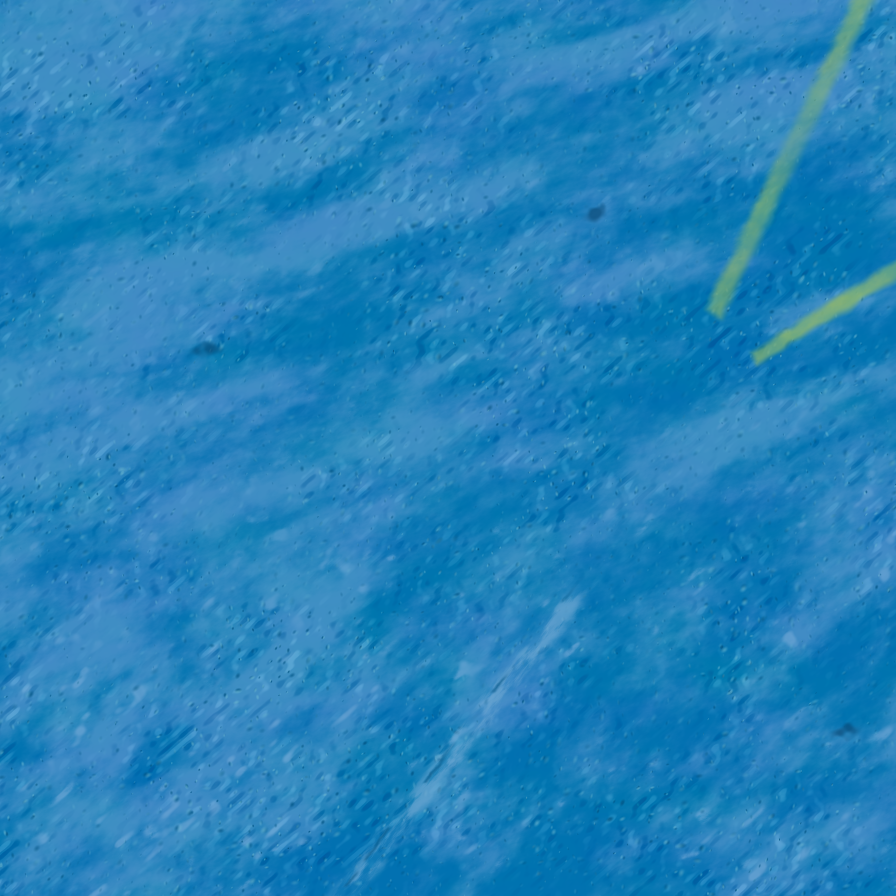
This texture is drawn by a Shadertoy shader. Its source:

```glsl
float hash(vec2 p) {
    vec3 q = fract(vec3(p.xyx) * 0.1031);
    q += dot(q, q.yzx + 33.33);
    return fract((q.x + q.y) * q.z);
}

float noise(vec2 p) {
    vec2 i = floor(p), f = fract(p);
    f = f * f * (3.0 - 2.0 * f);
    return mix(mix(hash(i), hash(i + vec2(1, 0)), f.x),
               mix(hash(i + vec2(0, 1)), hash(i + vec2(1, 1)), f.x), f.y);
}

vec2 turn(vec2 p, float angle) {
    float c = cos(angle), s = sin(angle);
    return vec2(c * p.x + s * p.y, c * p.y - s * p.x);
}

float fbm(vec2 p) {
    float sum = 0.0, weight = 0.5;
    for (int i = 0; i < 5; i++) {
        sum += weight * noise(p);
        p = turn(p, 0.1) * 2.03 + 17.3;
        weight *= 0.52;
    }
    return sum;
}

// Distance to a straight strip with square ends
float strip(vec2 p, vec2 a, vec2 b, float halfWidth) {
    vec2 along = normalize(b - a), d = p - 0.5 * (a + b);
    vec2 q = abs(vec2(dot(d, along), along.x * d.y - along.y * d.x));
    q -= vec2(0.5 * length(b - a), halfWidth);
    return length(max(q, 0.0)) + min(max(q.x, q.y), 0.0);
}

// Scattered pits: x is the dark hollow, y the bright rim beside it
vec2 pits(vec2 p, float density) {
    vec2 cell = floor(p);
    float present = step(hash(cell + 7.7), density);
    vec2 centre = 0.38 + 0.24 * vec2(hash(cell + 3.1), hash(cell + 9.4));
    vec2 d = turn(fract(p) - centre, 0.2 + 1.2 * hash(cell + 5.2));
    float size = 0.14 + 0.16 * hash(cell + 15.8);
    float hollow = 1.0 - smoothstep(0.0, size, length(d * vec2(0.8, 1.2)));
    d += (vec2(hash(cell + 1.9), hash(cell + 4.6)) - 0.5) * 0.4;
    float rim = 1.0 - smoothstep(0.0, size, length(d * vec2(0.7, 1.2)));
    return present * vec2(hollow * hash(cell + 21.6), rim * hash(cell + 28.3));
}

void mainImage(out vec4 fragColor, in vec2 fragCoord) {
    vec2 uv = fragCoord / iResolution.y;
    vec2 ripple = vec2(noise(uv * 11.0), noise(uv * 11.0 + 40.0)) - 0.5;
    vec2 warped = uv + 0.018 * ripple;

    // Brushed clouds, nearly level above and steeper below
    float upper = fbm(turn(warped, 0.3) * vec2(5.5, 20.0) + 3.0);
    float lower = fbm(turn(warped, 0.72) * vec2(9.0, 19.0) + 31.0);
    float height = smoothstep(0.25, 0.55, uv.y + 0.15 * (0.5 - uv.x));
    float cloud = mix(lower, upper, height);
    float fine = fbm(turn(uv, 0.5) * vec2(42.0, 75.0));
    float corner = smoothstep(0.7, 1.6, uv.x + 1.0 - uv.y);
    float tone = cloud + 0.38 * (fine - 0.49) - 0.48 + 0.035 - 0.11 * corner;
    tone = smoothstep(-0.27, 0.27, tone);
    vec3 color = mix(vec3(0.0, 0.45, 0.69), vec3(0.25, 0.555, 0.77), tone);

    // Slow drift between teal and violet
    float drift = fbm(uv * vec2(12.0, 20.0) + 60.0) - 0.49;
    color += drift * vec3(-0.04, 0.05, -0.03);

    // Clustered flecks, streaked along the brushing
    float rough = smoothstep(0.35, 0.7, fbm(uv * 11.0 + 5.0));
    vec2 grain = turn(uv, 0.7) * vec2(80.0, 150.0);
    float relief = noise(grain) - noise(grain + vec2(0.5, -0.8));
    float fleck = sign(relief) * smoothstep(0.18, 0.6, abs(relief));
    color += fleck * (0.02 + 0.08 * rough) * vec3(1.0, 0.8, 0.6);
    float chips = noise(turn(uv, 0.75) * vec2(38.0, 85.0) + 9.0) * noise(grain * 0.8 + 50.0);
    chips = smoothstep(0.42, 0.75, chips) * (1.0 - 0.6 * height) * smoothstep(0.3, 0.7, tone);
    color = mix(color, vec3(0.45, 0.66, 0.84), 0.6 * chips);

    // Pits of two sizes
    vec2 pit = pits(warped * 62.0, 0.35) + pits(turn(warped, 0.5) * 95.0 + 30.0, 0.3);
    pit *= 0.45 + 0.75 * rough;
    color = mix(color, vec3(0.0, 0.33, 0.52), 0.75 * min(pit.x, 1.0));
    color = mix(color, vec3(0.42, 0.72, 0.82), 0.55 * min(pit.y, 1.0));

    // Pale broken scratch with a dark crack
    float wobble = 0.03 * (fbm(vec2(uv.y * 13.0, 2.0)) - 0.49) + 0.012 * (fine - 0.49);
    float across = (uv.x - 0.378 - 0.77 * uv.y - wobble) * 0.79;
    float extent = 1.0 - smoothstep(0.32, 0.37, uv.y);
    float flakes = smoothstep(0.36, 0.62, fbm(turn(uv, 0.9) * vec2(25.0, 95.0)));
    float scratch = extent * (1.0 - smoothstep(0.004, 0.02, abs(across)));
    color = mix(color, vec3(0.42, 0.65, 0.82), scratch * (0.12 + 0.62 * flakes));
    float crack = extent * (1.0 - smoothstep(0.0, 0.0035, abs(across + 0.004 + 0.3 * wobble)));
    crack *= smoothstep(0.5, 0.75, noise(vec2(uv.y * 60.0, 8.0)));
    color = mix(color, vec3(0.04, 0.36, 0.55), 0.6 * crack);

    // Worn yellow strips with soft edges
    vec2 frayed = uv + 0.006 * (vec2(fine, noise(uv * 60.0)) - 0.5);
    float longStrip = strip(frayed, vec2(0.978, 1.03), vec2(0.797, 0.65), 0.0095);
    float shortStrip = strip(frayed, vec2(1.04, 0.724), vec2(0.842, 0.6), 0.0085);
    float wear = 0.55 + 0.6 * fbm(uv * vec2(18.0, 14.0) + 12.0);
    float faded = 0.8 - 0.3 * smoothstep(0.07, 0.0, abs(uv.y - 0.84));
    float paint = max(faded * (1.0 - smoothstep(-0.006, 0.007, longStrip)),
                      0.85 * (1.0 - smoothstep(-0.005, 0.005, shortStrip)));
    vec3 yellow = mix(vec3(0.44, 0.68, 0.52), vec3(0.60, 0.73, 0.38), fine);
    color = mix(color, yellow, paint * wear);

    // A few larger dark stains
    for (int i = 0; i < 3; i++) {
        float k = float(i);
        vec2 place = vec2(fract(0.23 + 0.718 * k), fract(0.61 + 0.576 * k));
        vec2 d = turn(uv - place, 0.35) * vec2(0.7, 1.3);
        float edge = length(d) + 0.012 * (noise(uv * 110.0) - 0.5);
        float stain = 1.0 - smoothstep(0.002, 0.013, edge);
        color = mix(color, vec3(0.03, 0.29, 0.47), 0.7 * stain);
    }

    fragColor = vec4(clamp(color, 0.0, 1.0), 1.0);
}
```
